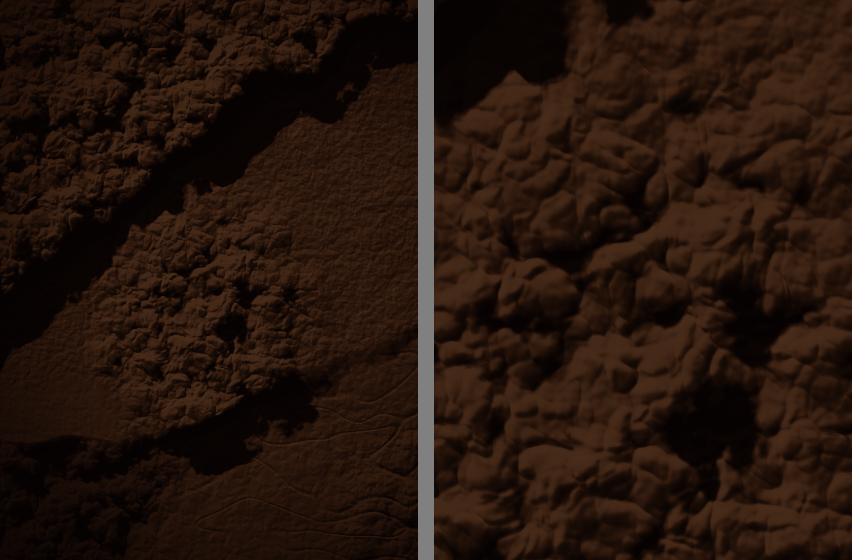
Left: the whole. Right: its middle third, enlarged.
Write a WebGL 1 fragment shader that draws this texture.

```glsl
precision highp float;

// Dark crumbled earth under low light from the upper left: a height field of
// banks, round clumps, cracks and fine grain, lit by its slope towards the
// light and darkened by short marched shadows and a vignette.

uniform vec2 u_resolution;

const vec3 SHADOW_BROWN = vec3(0.022, 0.005, 0.005);
const vec3 EARTH_BROWN = vec3(0.155, 0.078, 0.038);
const vec3 LIT_BROWN = vec3(0.285, 0.172, 0.102);
const vec2 LIGHT_DIR = vec2(-0.5, 0.866);
const float LIGHT_RISE = 0.45;

vec2 hash2(vec2 p) {
  vec3 a = fract(p.xyx * vec3(0.1031, 0.1030, 0.0973));
  a += dot(a, a.yzx + 33.33);
  return fract((a.xx + a.yz) * a.zy);
}

float cornerSlope(vec2 cell, vec2 f, vec2 corner) {
  return dot(hash2(cell + corner) * 2.0 - 1.0, f - corner);
}

float gradientNoise(vec2 p) {
  vec2 cell = floor(p);
  vec2 f = p - cell;
  vec2 w = f * f * f * (f * (f * 6.0 - 15.0) + 10.0);
  float low = mix(cornerSlope(cell, f, vec2(0.0)), cornerSlope(cell, f, vec2(1.0, 0.0)), w.x);
  float high = mix(cornerSlope(cell, f, vec2(0.0, 1.0)), cornerSlope(cell, f, vec2(1.0)), w.x);
  return mix(low, high, w.y);
}

vec2 warp(vec2 p, float frequency, float amount) {
  vec2 q = p * frequency;
  return p + amount * vec2(gradientNoise(q + 7.3), gradientNoise(q + 41.7));
}

// Height of scattered domes of random size, one per jittered cell.
float clumps(vec2 p, float frequency) {
  vec2 q = p * frequency;
  vec2 cell = floor(q);
  float height = 0.0;
  for (int j = -1; j <= 1; j++) {
    for (int i = -1; i <= 1; i++) {
      vec2 id = cell + vec2(float(i), float(j));
      vec2 rnd = hash2(id + frequency);
      float radius = mix(0.3, 0.8, hash2(id + 91.0).x);
      vec2 d = (q - id - 0.15 - 0.7 * rnd) / radius;
      height = max(height, radius * (1.0 - dot(d, d)));
    }
  }
  return height / frequency;
}

// Large forms: each mask is 1 inside its region.
float bankMask(vec2 p) {
  float rise = p.y - (0.44 + 0.95 * p.x - 0.33 * p.x * p.x);
  return smoothstep(-0.015, 0.045, rise);
}

float hollowMask(vec2 p) {
  float below = 1.0 - smoothstep(-0.02, 0.01, p.y - 0.2 - 0.1 * p.x);
  return below * (1.0 - smoothstep(-0.05, 0.05, p.x - 0.25 - 0.4 * p.y));
}

float slopeMask(vec2 p) {
  float edge = 0.22 + 0.42 * (p.x - 0.3);
  return (1.0 - smoothstep(-0.025, 0.015, p.y - edge)) * smoothstep(0.25, 0.36, p.x);
}

float mound(vec2 p, vec2 centre, vec2 radius) {
  return 1.0 - smoothstep(0.45, 1.1, length((p - centre) / radius));
}

float earthHeight(vec2 p) {
  vec2 broad = warp(p, 9.0, 0.05);
  vec2 crumbled = warp(warp(p, 24.0, 0.016), 85.0, 0.006);
  float bank = bankMask(broad);
  float hollow = hollowMask(broad);
  float slope = slopeMask(broad);
  float heap = mound(broad, vec2(0.36, 0.42), vec2(0.24, 0.28)) * (1.0 - slope);
  float corner = mound(broad, vec2(0.76, 0.08), vec2(0.2, 0.22));
  float plate = mound(broad, vec2(0.06, 0.27), vec2(0.24, 0.07)) * (1.0 - hollow);
  float rough = clamp(bank + heap + hollow + 0.45 * corner, 0.12, 1.0) * (1.0 - 0.9 * plate);

  float height = 0.05 * bank - 0.05 * hollow - 0.02 * slope + 0.015 * heap;
  height += 0.012 * gradientNoise(p * 7.0);
  height += rough * (0.6 * clumps(crumbled, 13.0) + 0.75 * clumps(crumbled, 27.0));
  height += (0.12 + 0.7 * rough) * clumps(crumbled, 60.0);

  float crack = 1.0 - smoothstep(0.0, 0.07, abs(gradientNoise(broad * vec2(10.0, 19.0))));
  height -= 0.007 * crack * max(corner, 0.35 * slope);
  float grain = 0.0032 * gradientNoise(p * 105.0) + 0.0016 * gradientNoise(p * 215.0);
  return height + grain * (1.0 - 0.5 * max(plate, slope * (1.0 - corner)));
}

float lightReaching(vec2 p, float height) {
  float blocked = 0.0;
  float reach = 0.004;
  for (int i = 0; i < 7; i++) {
    float above = earthHeight(p + LIGHT_DIR * reach) - height - LIGHT_RISE * reach;
    blocked = max(blocked, above);
    reach *= 1.7;
  }
  return 1.0 - 0.92 * smoothstep(0.0, 0.013, blocked);
}

vec3 earthColour(float tone) {
  vec3 dim = mix(SHADOW_BROWN, EARTH_BROWN, clamp(tone * 2.0, 0.0, 1.0));
  return mix(dim, LIT_BROWN, clamp(tone * 2.0 - 1.0, 0.0, 1.0));
}

void main() {
  vec2 p = gl_FragCoord.xy / u_resolution.y;
  float height = earthHeight(p);
  float facing = (height - earthHeight(p + LIGHT_DIR * 0.003)) / 0.003;
  float tone = 0.58 + 0.42 * facing / sqrt(1.0 + facing * facing);
  tone *= lightReaching(p, height);

  float distanceOut = length((p - vec2(0.44, 0.54)) * vec2(1.2, 1.0));
  tone *= 1.0 - 0.7 * smoothstep(0.25, 0.78, distanceOut);
  tone *= 1.0 - 0.45 * hollowMask(warp(p, 9.0, 0.05));
  gl_FragColor = vec4(earthColour(tone), 1.0);
}
```
